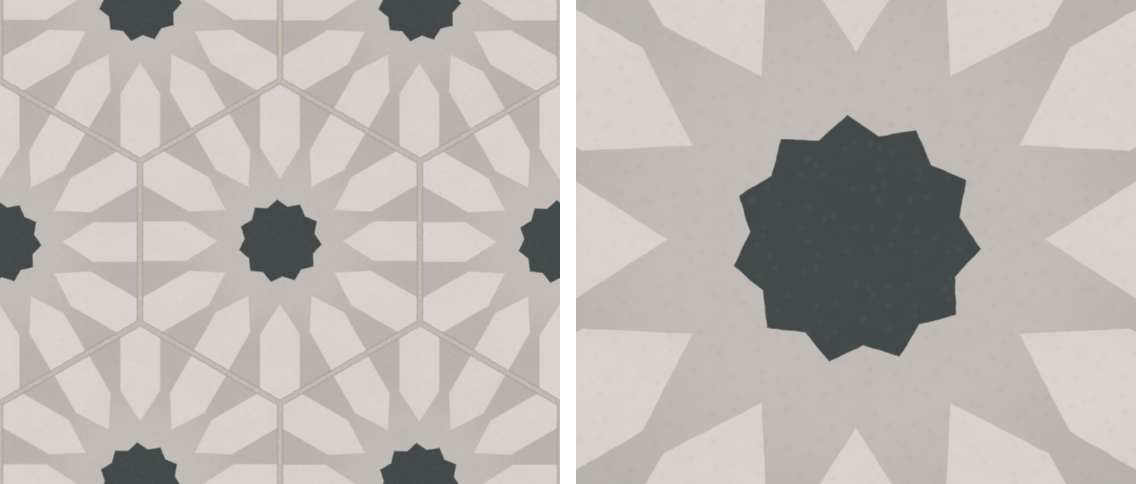
Left: the whole. Right: its middle third, enlarged.
Reproduce this pattern procedurally as a Shadertoy shader.

```glsl
const float PI = 3.14159265;
const float TAU = 6.2831853;
const vec2 REPEATS = vec2(2.0, 1.0);
const vec2 LATTICE = vec2(1.0, 1.7320508); // tile width, height of two rows

const vec3 PETAL = vec3(0.843, 0.823, 0.804);
const vec3 GROUND_INNER = vec3(0.755, 0.735, 0.711);
const vec3 GROUND_OUTER = vec3(0.718, 0.699, 0.680);
const vec3 STAR = vec3(0.262, 0.288, 0.290);
const vec3 GROUT = vec3(0.755, 0.730, 0.690);
const vec3 GROUT_EDGE = vec3(0.635, 0.615, 0.580);

float hash(vec2 p) {
    vec3 q = fract(vec3(p.xyx) * 0.1031);
    q += dot(q, q.yzx + 33.33);
    return fract((q.x + q.y) * q.z);
}

float fill(float d, float softness) {
    return 1.0 - smoothstep(-softness, softness, d);
}

// Distance to the nearest scattered point, on a wrapping grid of whole cells
float cellular(vec2 uv, vec2 cells) {
    vec2 p = uv * cells;
    vec2 base = floor(p);
    float nearest = 2.0;
    for (int j = -1; j <= 1; j++)
    for (int i = -1; i <= 1; i++) {
        vec2 cell = base + vec2(i, j);
        vec2 id = mod(cell, cells);
        vec2 point = cell + vec2(hash(id + 3.7), hash(id + 71.3));
        nearest = min(nearest, length(p - point));
    }
    return nearest;
}

// Layered sines with whole frequencies, so that they wrap
float mottle(vec2 uv, float frequency) {
    float sum = 0.0, amplitude = 0.5;
    vec2 wave = vec2(frequency, frequency + 1.0);
    for (int i = 0; i < 4; i++) {
        vec2 t = TAU * uv * wave;
        sum += amplitude * sin(t.x + 1.7 * sin(t.y + float(i)))
                         * cos(t.y + 1.3 * sin(t.x + 2.0 * float(i)));
        wave = wave.yx * 2.0 + vec2(1.0, 0.0);
        amplitude *= 0.55;
    }
    return sum;
}

// Nearest hexagon centre: local position in xy, centre in zw
vec4 hexTile(vec2 p) {
    vec2 centreA = round(p / LATTICE - vec2(0.0, 0.5)) * LATTICE + LATTICE * vec2(0.0, 0.5);
    vec2 centreB = round(p / LATTICE - vec2(0.5, 0.0)) * LATTICE + LATTICE * vec2(0.5, 0.0);
    vec2 a = p - centreA, b = p - centreB;
    return dot(a, a) < dot(b, b) ? vec4(a, centreA) : vec4(b, centreB);
}

float hexEdge(vec2 p) {
    p = abs(p);
    return 0.5 - max(p.x, dot(p, vec2(0.5, 0.8660254)));
}

// Folds the plane into one of count mirrored sectors around the x axis
vec2 foldSectors(vec2 p, float count, float phase) {
    float sector = TAU / count;
    float angle = atan(p.y, p.x) - phase;
    angle -= sector * round(angle / sector);
    return length(p) * vec2(cos(angle), abs(sin(angle)));
}

float petalDistance(vec2 p, float tip, float shoulder, float halfWidth) {
    vec2 q = foldSectors(p, 12.0, 0.0);
    vec2 normal = normalize(vec2(-halfWidth, shoulder - tip));
    return max(q.y - halfWidth, dot(q - vec2(tip, 0.0), normal));
}

float starDistance(vec2 p, float count, float outer, float inner, float phase) {
    vec2 q = foldSectors(p, count, phase);
    vec2 point = vec2(outer, 0.0);
    vec2 edge = inner * vec2(cos(PI / count), sin(PI / count)) - point;
    return dot(q - point, normalize(vec2(edge.y, -edge.x)));
}

void mainImage(out vec4 fragColor, in vec2 fragCoord) {
    vec2 uv = fragCoord / iResolution.xy;
    float aa = 1.2 * REPEATS.x / iResolution.x;
    vec4 tile = hexTile(uv * REPEATS * LATTICE);
    vec2 id = mod(round(tile.zw / LATTICE * 2.0), REPEATS * 2.0);
    vec2 local = tile.xy;
    float tone = hash(id + 11.0) - 0.5;
    float cloud = mottle(uv, 3.0);
    float grain = mottle(uv, 23.0);

    // Printed rosette, slightly shifted on each tile
    vec2 p = local + 0.006 * (vec2(hash(id + 5.0), hash(id + 29.0)) - 0.5);
    float ragged = 0.001 * grain;
    vec3 color = mix(GROUND_INNER, GROUND_OUTER, smoothstep(0.20, 0.42, length(p) + 0.05 * cloud));
    color = mix(color, PETAL, fill(petalDistance(p, 0.225, 0.335, 0.071) + ragged, aa));
    float star = fill(starDistance(p, 11.0, 0.149, 0.126, 1.64) + ragged, aa);
    color = mix(color, STAR, star);

    // Worn surface: clouds, grain and small pits
    color *= 1.0 + 0.012 * tone + 0.010 * cloud + 0.008 * grain;
    float pits = fill(cellular(uv, vec2(72.0, 62.0)) - 0.13, 0.08);
    color += pits * mix(-0.014, 0.022, star);

    // Sunken joint with a shaded rim
    float joint = hexEdge(local) + 0.0015 * grain;
    float crumbs = cellular(uv, vec2(180.0, 156.0)) - 0.5;
    color = mix(color, GROUT_EDGE, 0.75 * fill(joint - 0.0115, aa));
    color = mix(color, GROUT + 0.05 * crumbs, fill(joint - 0.0075, aa));

    fragColor = vec4(color, 1.0);
}
```
